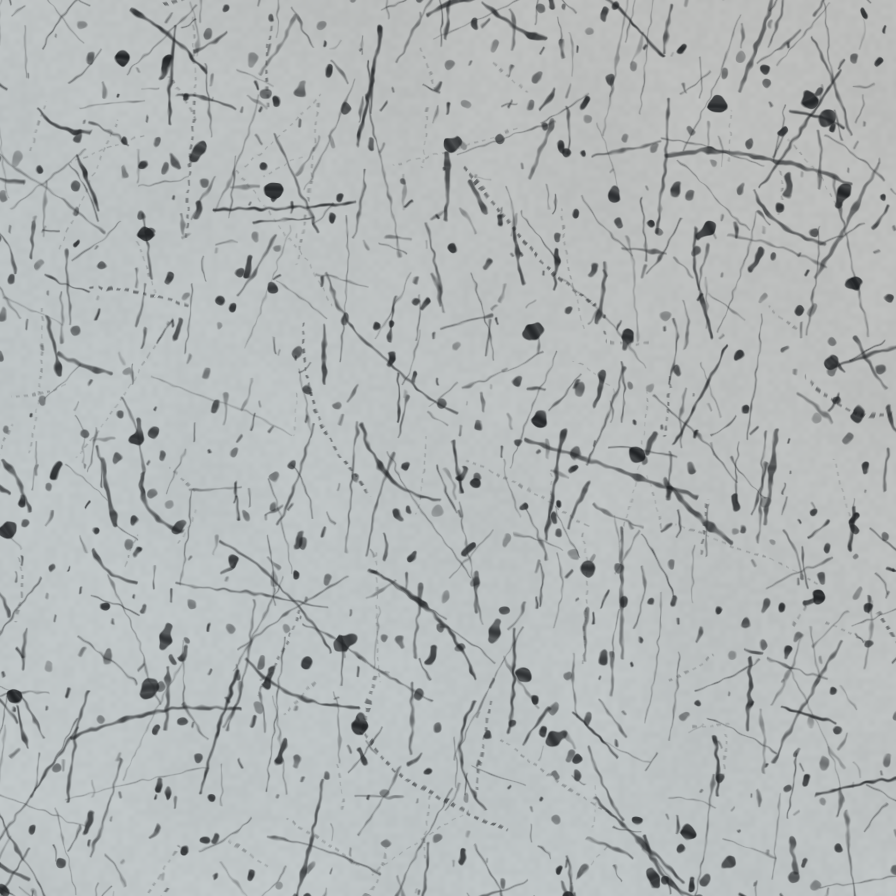
Write a Shadertoy shader that draws this texture.

```glsl
// Pale blue-grey metal section strewn with dark flakes, bent scratches and specks.

const float PI = 3.14159265;
const float EDGE_BLUR = 0.0015;
const vec3 PAPER_COOL = vec3(0.745, 0.770, 0.775);
const vec3 PAPER_WARM = vec3(0.735, 0.740, 0.735);
const vec3 INK = vec3(0.13, 0.14, 0.15);

// One family of marks; lengths, widths are half sizes in canvas units.
struct Marks {
    float cells;    // grid cells across the canvas
    float chance;   // share of cells that hold a mark
    float angle;    // mean direction
    float spread;   // largest deviation from it
    vec2 halfLen;   // shortest, longest
    vec2 width;     // thinnest, thickest
    vec2 tone;      // faintest, darkest
    float bend;     // sag relative to half length
};

vec3 hash3(vec2 p, float seed) {
    vec3 q = fract(vec3(p.xyx + seed * 7.31) * vec3(0.1031, 0.1030, 0.0973));
    q += dot(q, q.yxz + 33.33);
    return fract((q.xxy + q.yzz) * q.zyx);
}

float noise(vec2 p) {
    vec2 i = floor(p), f = fract(p);
    f = f * f * (3.0 - 2.0 * f);
    float low = mix(hash3(i, 0.0).x, hash3(i + vec2(1, 0), 0.0).x, f.x);
    float high = mix(hash3(i + vec2(0, 1), 0.0).x, hash3(i + vec2(1, 1), 0.0).x, f.x);
    return mix(low, high, f.y);
}

vec2 rotate(vec2 p, float a) {
    float c = cos(a), s = sin(a);
    return vec2(c * p.x + s * p.y, c * p.y - s * p.x);
}

// Coverage of a sagging stroke of uneven width, with a bead and sometimes dotted.
float strokeInk(vec2 q, float halfLen, float width, float bend, vec3 rnd) {
    float t = clamp(q.x / halfLen, -1.0, 1.0);
    float sag = -bend * halfLen * (1.0 - t * t);
    float slope = 2.0 * bend * t;
    float across = (q.y - sag) / sqrt(1.0 + slope * slope);
    float dist = length(vec2(max(abs(q.x) - halfLen, 0.0), across));
    if (dist > width * 3.0 + EDGE_BLUR) return 0.0;

    float rough = noise(vec2(q.x * 110.0 + rnd.x * 90.0, rnd.y * 70.0));
    float beadAt = (q.x - (rnd.x * 2.0 - 1.0) * halfLen) / 0.007;
    float bead = step(0.5, rnd.z) * exp(-beadAt * beadAt);
    float w = width * (0.65 + 0.6 * rough + 0.9 * bead);
    float dots = smoothstep(-0.5, 0.5, sin(q.x * 2.0 * PI * 105.0));
    float dotted = step(rnd.y, 0.16) * step(0.02, halfLen);
    float fade = mix(0.55, 1.0, max(rough, bead)) * mix(1.0, dots, dotted);
    return fade * smoothstep(w + EDGE_BLUR, w - EDGE_BLUR, dist);
}

// Light left after one jittered grid of marks.
float layerLight(vec2 p, Marks m, float seed) {
    float light = 1.0;
    vec2 home = floor(p * m.cells);
    for (int y = -1; y <= 1; y++)
    for (int x = -1; x <= 1; x++) {
        vec2 cell = home + vec2(x, y);
        vec3 place = hash3(cell, seed);
        if (place.z > m.chance) continue;
        vec3 form = hash3(cell, seed + 3.7);
        vec3 look = hash3(cell, seed + 8.3);
        float turn = form.x * 2.0 - 1.0;
        float angle = m.angle + m.spread * turn * abs(turn);
        float halfLen = mix(m.halfLen.x, m.halfLen.y, form.y * form.y);
        float width = mix(m.width.x, m.width.y, look.x * look.x);
        float bend = m.bend * (form.z * 1.5 - 0.5);
        vec2 q = rotate(p - (cell + place.xy) / m.cells, angle);
        float ink = strokeInk(q, halfLen, width, bend, look.yzx);
        light *= 1.0 - ink * mix(m.tone.x, m.tone.y, look.z);
    }
    return light;
}

void mainImage(out vec4 fragColor, in vec2 fragCoord) {
    vec2 uv = fragCoord / iResolution.xy;
    vec2 p = fragCoord / iResolution.y;

    // Slight wobble roughens every outline.
    vec2 wobble = vec2(noise(p * 120.0), noise(p * 120.0 + 41.0)) - 0.5;
    vec2 r = p + 0.0032 * wobble + 0.008 * (noise(p * 14.0) - 0.5);

    float up = 0.5 * PI;
    Marks arcs = Marks(7.0, 0.75, -0.75, 1.1, vec2(0.03, 0.11), vec2(0.0014, 0.0023), vec2(0.6, 0.9), 0.4);
    Marks flakes = Marks(9.0, 0.65, up - 0.08, 0.6, vec2(0.02, 0.08), vec2(0.0013, 0.0024), vec2(0.5, 0.9), 0.06);
    Marks hairs = Marks(10.0, 0.85, up - 0.1, 1.5, vec2(0.025, 0.095), vec2(0.0006, 0.0012), vec2(0.25, 0.6), 0.08);
    Marks nicks = Marks(18.0, 0.75, up, 1.6, vec2(0.008, 0.04), vec2(0.0007, 0.0015), vec2(0.25, 0.75), 0.2);
    Marks flecks = Marks(28.0, 0.65, up - 0.2, 0.9, vec2(0.001, 0.006), vec2(0.0012, 0.003), vec2(0.3, 0.9), 0.0);
    Marks clots = Marks(11.0, 0.6, up - 0.3, 0.9, vec2(0.003, 0.012), vec2(0.003, 0.0056), vec2(0.85, 1.0), 0.2);

    float light = layerLight(r, arcs, 1.0) * layerLight(r, flakes, 2.0);
    light *= layerLight(r, hairs, 3.0) * layerLight(r, hairs, 4.0);
    light *= layerLight(r, nicks, 5.0) * layerLight(r, flecks, 6.0);
    light *= layerLight(r, clots, 7.0);

    // Paler ground at the left, warmer towards the upper right, with soft grain.
    vec3 paper = mix(PAPER_COOL, PAPER_WARM, smoothstep(0.5, 1.9, uv.x + uv.y));
    paper += 0.022 * (noise(p * 150.0) - 0.5) + 0.02 * (noise(p * 9.0) - 0.5);

    fragColor = vec4(mix(INK, paper, light), 1.0);
}
```
